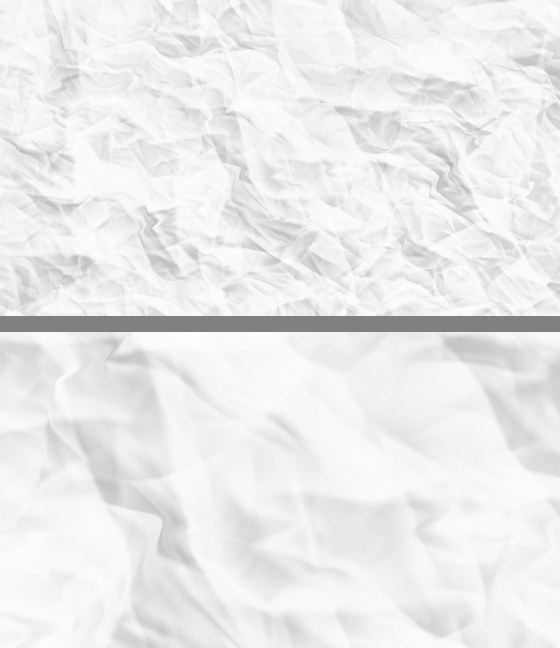
Top, the full canvas; bottom, a detail of the centre.
Write a WebGL 2 fragment shader that draws this texture.

```glsl
#version 300 es
precision highp float;

#define FOLD_LAYERS 5
#define FOLD_SCALE 2.2
#define LAYER_RATIO 1.8
#define FOLD_ANGLE -0.5
#define ANGLE_SPREAD 1.8
#define EDGE_WIDTH 0.003
#define FACET_WEIGHT 0.3
#define CONTRAST 1.25
#define GRAIN 0.007
#define PAPER_WHITE 0.995
#define SHADE_DEPTH 0.043
#define LIGHT vec2(0.45, 0.89)

uniform vec2 u_resolution;
out vec4 fragColor;

// Integer hash giving three values in 0..1
vec3 hash3(vec2 cell, int seed) {
    uvec3 v = uvec3(ivec3(ivec2(cell), seed)) * 1664525u + 1013904223u;
    v.x += v.y * v.z; v.y += v.z * v.x; v.z += v.x * v.y;
    v ^= v >> 16u;
    v.x += v.y * v.z; v.y += v.z * v.x; v.z += v.x * v.y;
    return vec3(v >> 8u) / 16777216.0;
}

// Smooth value noise, three channels
vec3 noise3(vec2 p, int seed) {
    vec2 cell = floor(p), f = fract(p);
    f = f * f * (3.0 - 2.0 * f);
    vec3 low = mix(hash3(cell, seed), hash3(cell + vec2(1, 0), seed), f.x);
    vec3 high = mix(hash3(cell + vec2(0, 1), seed), hash3(cell + vec2(1, 1), seed), f.x);
    return mix(low, high, f.y);
}

// Broad tilted facets: x = slope to light, yz = sideways shift of the sheet
vec3 facets(vec2 p, int seed) {
    const float sharpness = 45.0;
    vec2 home = floor(p);
    vec4 sum = vec4(0.0);
    for (int y = -1; y <= 1; y++) {
        for (int x = -1; x <= 1; x++) {
            vec2 cell = home + vec2(x, y);
            vec3 site = hash3(cell, seed);
            vec3 bend = hash3(cell, seed + 50) * 2.0 - 1.0;
            vec2 d = p - cell - site.xy;
            float w = exp(sharpness * (0.25 + 0.2 * site.z - dot(d, d)));
            float slope = 0.8 * bend.z + 1.8 * dot(d, LIGHT + bend.xy);
            sum += w * vec4(slope, bend.yx, 1.0);
        }
    }
    return sum.xyz / sum.w;
}

// Scattered wedge folds: a crisp crease, lit on one side and shaded on the other
float folds(vec2 p, float edge, int seed) {
    vec2 home = floor(p);
    float slope = 0.0;
    for (int y = -1; y <= 1; y++) {
        for (int x = -1; x <= 1; x++) {
            vec2 cell = home + vec2(x, y);
            vec3 site = hash3(cell, seed);
            vec3 kind = hash3(cell, seed + 50);
            float angle = FOLD_ANGLE + ANGLE_SPREAD * (kind.x + kind.y - 1.0);
            vec2 along = vec2(cos(angle), sin(angle));
            vec2 across = vec2(-along.y, along.x);
            vec2 d = p - cell - site.xy;
            float u = dot(d, along) / 0.95, v = dot(d, across);

            // The wedge opens toward one end and tapers off at both
            float open = 0.5 + 0.5 * (site.z > 0.5 ? u : -u);
            float taper = max(1.0 - u * u, 0.0);
            float facing = kind.z > 0.4 ? 1.0 : -1.0;
            float width = mix(0.1, 0.75, clamp(open, 0.0, 1.0));
            width *= v * facing > 0.0 ? 0.7 : 1.0;
            float soft = edge * mix(1.0, 4.0, site.z * kind.z);
            float side = clamp(v / soft, -1.0, 1.0);
            float fade = max(1.0 - abs(v) / width, 0.0);
            float strength = 0.5 + 0.7 * abs(dot(across, LIGHT));
            float ridge = 0.35 * exp(-v * v / (soft * soft));
            slope += strength * taper * (facing * side * fade + ridge);
        }
    }
    return slope;
}

float crumple(vec2 p) {
    // Ragged creases, and facets that break the folds crossing them
    p += 0.05 * (noise3(p * 2.3, 1).xy - 0.5);
    p += 0.018 * (noise3(p * 13.0, 2).xy - 0.5);
    float roughness = mix(0.5, 1.5, noise3(p * 2.5, 7).x);
    vec3 large = facets(p * 2.4, 11);
    vec3 medium = facets(p * 5.0 + 0.1 * large.yz, 12);
    float slope = FACET_WEIGHT * (large.x + medium.x);
    p += 0.025 * large.yz + 0.018 * medium.yz;

    float scale = FOLD_SCALE;
    for (int i = 0; i < FOLD_LAYERS; i++) {
        float layer = float(i);
        float weight = 0.82 * exp(-0.09 * (layer - 1.7) * (layer - 1.7));
        weight *= i > 1 ? roughness : 1.0;
        slope += weight * folds(p * scale + 5.3 * layer, EDGE_WIDTH * scale, 100 + i);
        scale *= LAYER_RATIO;
    }
    return slope;
}

void main() {
    vec2 p = gl_FragCoord.xy / u_resolution.y;
    float slope = CONTRAST * crumple(p + 3.0);

    // Highlights flatten out, shadows deepen up to a limit
    slope /= sqrt(1.0 + slope * slope / 9.0);
    float tone = PAPER_WHITE - SHADE_DEPTH * exp(-0.75 * slope);

    // Faint fibre mottling
    tone += GRAIN * (noise3(p * 130.0, 5).x + noise3(p * 45.0, 6).x - 1.0);
    fragColor = vec4(vec3(clamp(tone, 0.0, 1.0)), 1.0);
}
```
